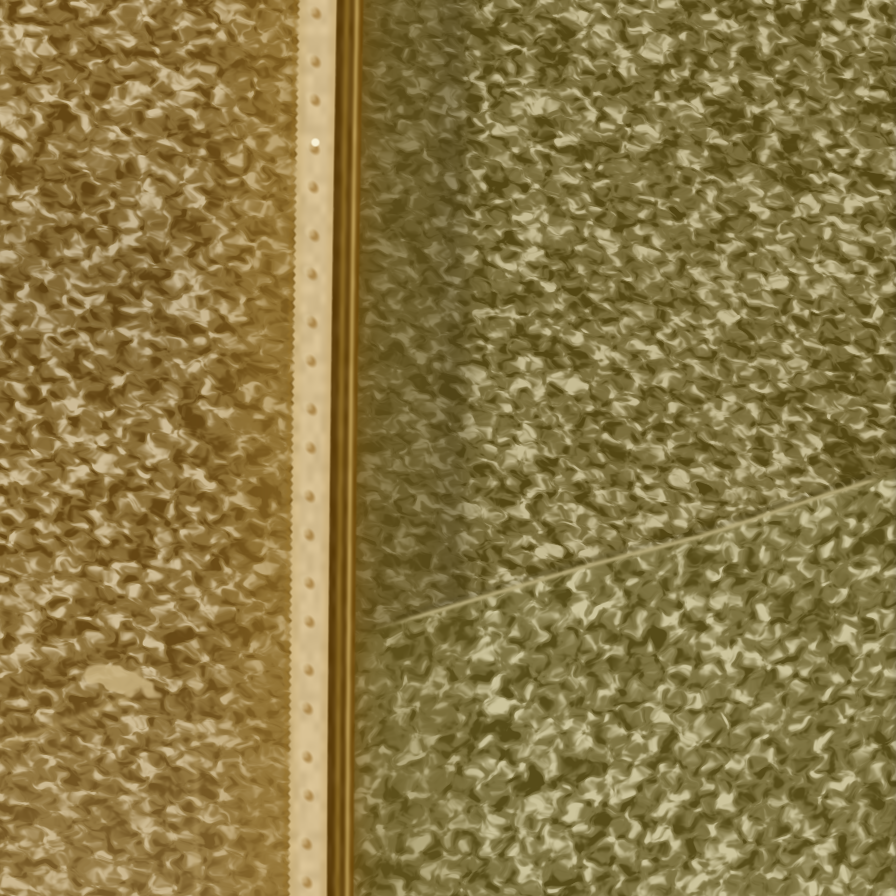
Reproduce this texture procedurally as a Shadertoy shader.

```glsl
float hash(vec2 p) {
    vec3 q = fract(vec3(p.xyx) * 0.1031);
    q += dot(q, q.yzx + 33.33);
    return fract((q.x + q.y) * q.z);
}

float noise(vec2 p) {
    vec2 i = floor(p), f = fract(p);
    f = f * f * (3.0 - 2.0 * f);
    return mix(mix(hash(i), hash(i + vec2(1, 0)), f.x),
               mix(hash(i + vec2(0, 1)), hash(i + 1.0), f.x), f.y);
}

// Warped, layered grain resembling pressed flakes
float flakes(vec2 p) {
    vec2 warp = vec2(noise(p * 0.9 + 17.0), noise(p * 0.9 + 51.0)) - 0.5;
    vec2 q = p + warp * 1.1;
    float n = 0.58 * noise(q) + 0.30 * noise(q * 1.8 + 9.0) + 0.12 * noise(q * 3.3 + 31.0);
    return clamp(0.5 + (n - 0.5) * 1.6, 0.0, 1.0);
}

float band(float x, float a, float b, float soft) {
    return smoothstep(a - soft, a + soft, x) * (1.0 - smoothstep(b - soft, b + soft, x));
}

float ridge(float x, float center, float width) {
    float d = (x - center) / width;
    return exp(-d * d);
}

vec3 grainRamp(float t, vec3 dark, vec3 middle, vec3 light) {
    vec3 c = mix(dark, middle, smoothstep(0.06, 0.48, t));
    return mix(c, light, smoothstep(0.48, 1.0, t));
}

vec3 leftPanel(vec2 uv, float s) {
    float t = flakes(mat2(0.97, 0.22, -0.22, 0.97) * uv * vec2(80, 112));
    vec3 c = grainRamp(t, vec3(0.40, 0.28, 0.08), vec3(0.55, 0.44, 0.22), vec3(0.82, 0.75, 0.60));
    // Paler foot, dim middle and golden light beside the trim
    float foot = 1.0 - smoothstep(0.0, 0.36, uv.y);
    c = mix(c, vec3(0.72, 0.62, 0.42), foot * 0.22);
    c *= 1.0 - 0.06 * ridge(uv.y, 0.68, 0.13) * (1.0 - smoothstep(0.15, 0.28, uv.x));
    float glow = exp(-pow((s + 0.01) / 0.065, 2.0));
    c = mix(c, vec3(0.61, 0.47, 0.18), glow * 0.4);
    // Faint joints and one pale chip
    float joint = ridge(uv.y, 0.167 + 0.38 * uv.x, 0.004) * (1.0 - smoothstep(0.14, 0.19, uv.x));
    float upright = ridge(uv.x, 0.219, 0.004) * (1.0 - smoothstep(0.2, 0.32, uv.y));
    c = mix(c, vec3(0.76, 0.66, 0.43), 0.35 * joint + 0.28 * upright);
    vec2 chip = uv - vec2(0.137, 0.241);
    chip.y += chip.x * 0.2;
    float edge = length(chip / vec2(0.042, 0.014)) + 0.7 * (noise(uv * 90.0) - 0.5);
    return mix(c, vec3(0.79, 0.70, 0.50), 0.85 * (1.0 - smoothstep(0.75, 1.1, edge)));
}

vec3 rightPanel(vec2 uv, float s) {
    float sag = 0.005 * band(uv.x, 0.72, 0.86, 0.09);
    float seam = uv.y - (0.297 + 0.299 * (uv.x - 0.417) - sag);
    float below = 1.0 - smoothstep(-0.002, 0.002, seam);
    float upper = flakes(mat2(0.96, 0.28, -0.28, 0.96) * uv * vec2(88, 128));
    float lower = flakes(mat2(0.90, -0.43, 0.43, 0.90) * uv * vec2(84, 100) + 80.0);
    float t = mix(upper, lower, below);
    vec3 c = grainRamp(t, vec3(0.33, 0.28, 0.08), vec3(0.485, 0.435, 0.24), vec3(0.78, 0.74, 0.58));
    c = mix(c, c * 1.03 + vec3(0.0, 0.01, 0.015), below);
    // Shadowed margin with brown reflected light
    float shade = 1.0 - smoothstep(0.49, 0.55, uv.x);
    c = mix(c, vec3(0.43, 0.36, 0.14), shade * mix(0.45, 0.25, below));
    c *= 1.0 - 0.07 * (1.0 - below) * (shade + ridge(uv.x, 0.505, 0.022));
    c = mix(c, vec3(0.44, 0.31, 0.06), 0.6 * exp(-max(s - 0.07, 0.0) / 0.018));
    // Slanted bright seam
    float along = smoothstep(0.41, 0.48, uv.x) * (1.0 - smoothstep(0.965, 0.985, uv.x));
    c *= 1.0 - 0.08 * ridge(seam, 0.006, 0.004) * along;
    c = mix(c, vec3(0.72, 0.67, 0.48), 0.9 * ridge(seam, 0.0, 0.0029) * along);
    return c * (1.0 - 0.10 * smoothstep(0.994, 1.0, uv.x));
}

// Pale face of the upright trim, with holes in uneven pairs
vec3 trimFace(vec2 uv, float s) {
    vec3 c = mix(vec3(0.80, 0.70, 0.49), vec3(0.83, 0.74, 0.56), smoothstep(0.0, 0.015, s));
    c += 0.07 * (noise(uv * vec2(130, 90)) - 0.5);
    c = mix(c, vec3(0.77, 0.64, 0.39), 0.5 * smoothstep(0.030, 0.043, s));
    float row = (uv.y - 0.57) / 0.097;
    float y = abs(fract(row) - 0.5) * 0.097;
    float side = sign(fract(row) - 0.5);
    vec2 hole = vec2(s - 0.0205, (y - 0.0215) * side);
    hole.x += 0.25 * hole.y + 0.002 * (hash(vec2(floor(row), side + 3.0)) - 0.5);
    float dent = 1.0 - smoothstep(0.4, 1.3, length(hole / vec2(0.006, 0.007)));
    float rim = 1.0 - smoothstep(0.4, 1.3, length((hole - vec2(-0.004, 0.004)) / 0.006));
    c = mix(c, vec3(0.62, 0.46, 0.20), dent * 0.75);
    c = mix(c, vec3(0.87, 0.79, 0.61), rim * 0.5);
    float glint = 1.0 - smoothstep(0.003, 0.006, length(uv - vec2(0.352, 0.841)));
    return mix(c, vec3(0.97, 0.94, 0.83), glint);
}

// Dark channel with lengthwise golden ridges
vec3 trimChannel(vec2 uv, float s) {
    vec3 c = mix(vec3(0.36, 0.24, 0.04), vec3(0.44, 0.30, 0.05), smoothstep(0.055, 0.07, s));
    c = mix(c, vec3(0.56, 0.43, 0.15), 0.85 * ridge(s, 0.0540, 0.0038));
    c = mix(c, vec3(0.72, 0.60, 0.32), 0.9 * ridge(s, 0.0650, 0.0029));
    return c + 0.05 * (noise(uv * vec2(220, 60)) - 0.5);
}

void mainImage(out vec4 fragColor, in vec2 fragCoord) {
    vec2 uv = fragCoord / iResolution.xy;
    float s = uv.x - (0.3225 + 0.004 * uv.y + 0.007 * uv.y * uv.y);
    vec3 c = mix(leftPanel(uv, s), rightPanel(uv, s), smoothstep(0.055, 0.06, s));
    // Trim with a finely serrated left edge
    float teeth = 0.001 * sin(uv.y * 700.0);
    c = mix(c, vec3(0.60, 0.45, 0.15), 0.4 * ridge(s, -0.004 + teeth, 0.0025));
    c = mix(c, trimFace(uv, s), band(s, teeth, 0.043, 0.0018));
    c = mix(c, trimChannel(uv, s), band(s, 0.0425, 0.072, 0.0018));
    fragColor = vec4(clamp(c, 0.0, 1.0), 1.0);
}
```
